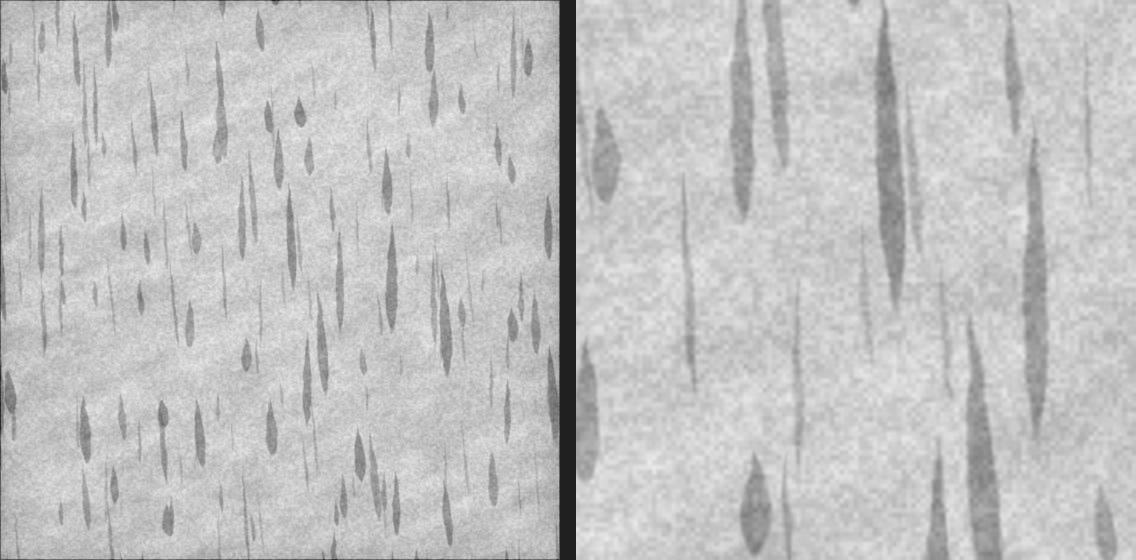
Left: the whole. Right: its middle third, enlarged.
Give the GLSL for this texture, as a three.js fragment shader.

```glsl
varying vec2 vUv;

float hash(vec2 p) {
  vec3 q = fract(vec3(p.xyx) * 0.1031);
  q += dot(q, q.yzx + 33.33);
  return fract((q.x + q.y) * q.z);
}

float noise(vec2 p) {
  vec2 i = floor(p);
  vec2 f = fract(p);
  f = f * f * (3.0 - 2.0 * f);
  float low = mix(hash(i), hash(i + vec2(1.0, 0.0)), f.x);
  float high = mix(hash(i + vec2(0.0, 1.0)), hash(i + 1.0), f.x);
  return mix(low, high, f.y);
}

float fbm(vec2 p) {
  float sum = 0.0;
  float amplitude = 0.5;
  for (int i = 0; i < 4; i++) {
    sum += amplitude * noise(p);
    p = p * 2.03 + 17.3;
    amplitude *= 0.5;
  }
  return sum;
}

// Soft lens, pointed at both ends and widest below its middle
float lens(vec2 p, float halfWidth, float halfLength) {
  float t = clamp(p.y / halfLength, -1.0, 1.0);
  float skewed = t + 0.25 * (1.0 - t * t);
  float width = halfWidth * (1.0 - skewed * skewed);
  float body = smoothstep(-0.0022, 0.0022, width - abs(p.x) - 0.0004);
  return body * smoothstep(1.0, 0.8, abs(t));
}

// Darkness of one jittered grid of upright streaks
float streaks(vec2 uv, float seed) {
  vec2 grid = vec2(11.0, 6.0);
  vec2 shift = vec2(hash(vec2(seed, 3.0)), hash(vec2(seed, 8.0)));
  vec2 home = floor(uv * grid + shift);
  float dark = 0.0;
  for (int y = -1; y <= 1; y++) {
    for (int x = -1; x <= 1; x++) {
      vec2 cell = home + vec2(float(x), float(y));
      vec2 key = cell + seed * 19.0 + 50.0;
      vec2 jitter = vec2(hash(key), hash(key + 71.7));
      vec2 p = uv - (cell + jitter - shift) / grid;
      float size = hash(key + 143.1);
      float halfLength = mix(0.025, 0.1, pow(hash(key + 211.9), 1.4)) * mix(0.8, 1.1, size);
      float halfWidth = mix(0.0026, 0.011, pow(size, 2.5));
      p.x += p.y * mix(-0.02, 0.11, hash(key + 307.3));
      float tone = mix(0.11, 0.24, size) * mix(0.8, 1.1, hash(key + 401.5));
      float present = step(0.12, hash(key + 503.2));
      dark = max(dark, present * tone * lens(p, halfWidth, halfLength));
    }
  }
  return dark;
}

void main() {
  // Pale ground with slanted, cloudy mottling
  vec2 slanted = mat2(0.91, -0.42, 0.42, 0.91) * vUv;
  float mottling = fbm(slanted * vec2(15.0, 34.0) + 9.0) - 0.47;
  float clouds = fbm(vUv * 4.0 + 31.0) - 0.47;
  float shade = 0.795 + 0.17 * mottling + 0.06 * clouds;
  shade += 0.025 * (vUv.y - 0.5);

  // Streaks with slightly ragged sides
  vec2 ragged = vUv;
  ragged.x += 0.003 * (noise(vUv * vec2(120.0, 70.0)) - 0.5);
  float dark = 0.0;
  for (int i = 0; i < 3; i++) {
    float layer = streaks(ragged, float(i) + 1.0);
    dark = max(dark, layer) + 0.25 * min(dark, layer);
  }
  shade -= dark;

  // Fine grain
  shade += 0.11 * (noise(vUv * 350.0) - 0.5);
  shade += 0.07 * (noise(vUv * 170.0 + 40.0) - 0.5);

  // Shadowed margin and thin dark rim
  vec2 margin = min(vUv, 1.0 - vUv);
  float edge = min(margin.x, margin.y);
  shade -= 0.09 * exp(-margin.x / 0.012) + 0.04 * exp(-margin.y / 0.012);
  shade -= 0.05 * exp(-edge / 0.06);
  shade -= 0.3 * (1.0 - smoothstep(0.0006, 0.0026, edge));

  gl_FragColor = vec4(vec3(clamp(shade, 0.0, 1.0)), 1.0);
}
```
